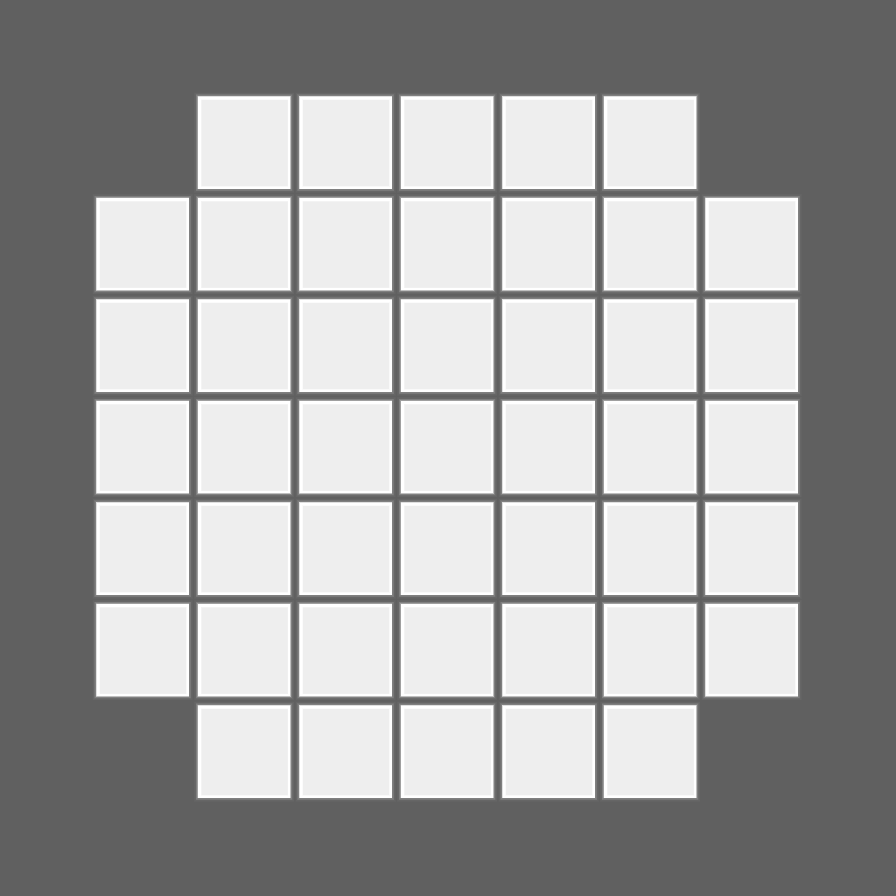
Give the GLSL for this pattern, as a Shadertoy shader.

```glsl
// A seven by seven board of pale square tiles on grey, with its corners left out.
// One repeated cell holds nested squares: a soft grey outline, a white bevel
// and a light face. The bevel is a little wider at the top left.

// Signed distance to a square with sharp corners
float squareDistance(vec2 p, float halfSide) {
    vec2 d = abs(p) - halfSide;
    return max(d.x, d.y);
}

// Antialiased fill of a distance field
float fill(float d, float pixel) {
    return clamp(0.5 - d / pixel, 0.0, 1.0);
}

void mainImage(out vec4 fragColor, in vec2 fragCoord) {
    // The canvas is 512 units wide; the board sits just off its centre
    float pixel = 512.0 / min(iResolution.x, iResolution.y);
    vec2 p = (fragCoord - 0.5 * iResolution.xy) * pixel - vec2(-0.5, 0.5);

    // Repeat the cell, keeping seven per side without the four corners
    float pitch = 58.0;
    vec2 cell = floor(p / pitch + 0.5);
    vec2 local = p - cell * pitch;
    vec2 reach = abs(cell);
    bool onBoard = max(reach.x, reach.y) < 3.5 && reach.x + reach.y < 5.5;

    vec3 color = vec3(0.376);
    if (onBoard) {
        // Faint halo and outline
        float edge = squareDistance(local, 27.5);
        color = mix(color, vec3(0.40), fill(edge - 1.0, pixel));
        color = mix(color, vec3(0.50), fill(edge, pixel));

        // White bevel and light face
        color = mix(color, vec3(1.0), fill(squareDistance(local, 26.5), pixel));
        float face = squareDistance(local - vec2(0.25, -0.25), 24.75);
        color = mix(color, vec3(0.935), fill(face, pixel));
    }
    fragColor = vec4(color, 1.0);
}
```
